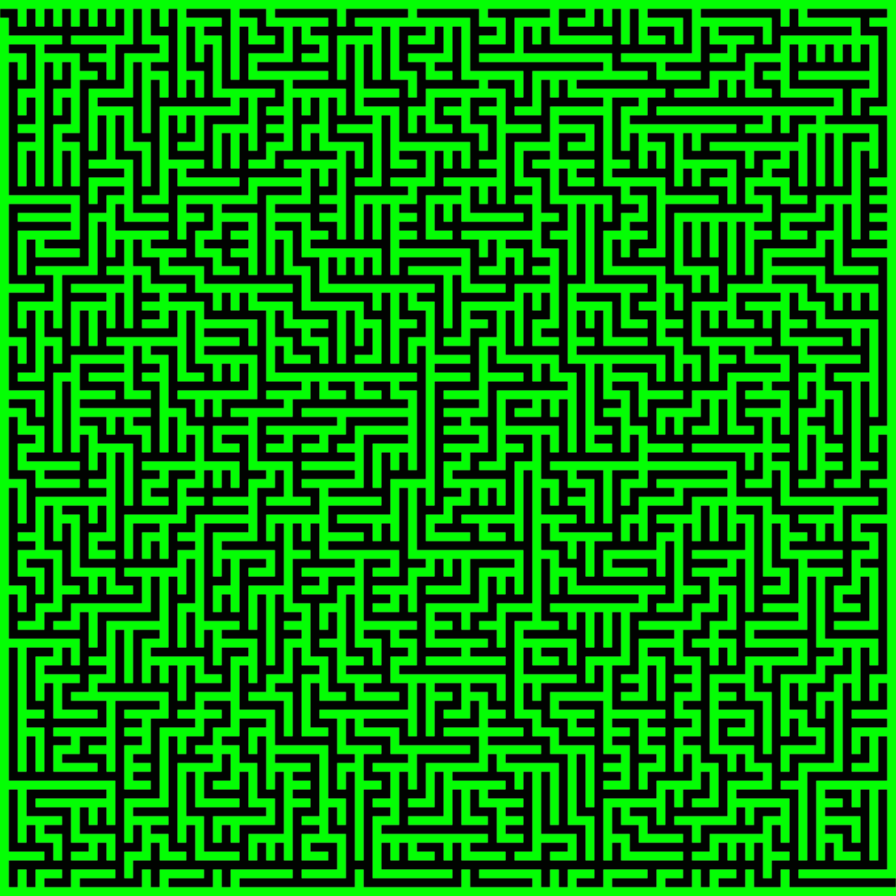
Write a three.js fragment shader that draws this pattern.

```glsl
varying vec2 vUv;

float hash(vec2 p) {
  vec3 q = fract(vec3(p.xyx) * vec3(0.1031, 0.1030, 0.0973));
  q += dot(q, q.yzx + 33.33);
  return fract((q.x + q.y) * q.z);
}

// Sideways direction shared by a short run of posts in one row
float sideOf(vec2 post) {
  float run = floor((post.x + floor(hash(vec2(post.y, 7.0)) * 5.0)) / 5.0);
  return hash(vec2(run + 61.0, post.y + 17.0)) < 0.5 ? -1.0 : 1.0;
}

// Each inner post grows one wall; the directions never form a closed loop
vec2 wallDirection(vec2 post) {
  if (min(post.x, post.y) < 1.0 || max(post.x, post.y) > 49.0) return vec2(0.0);
  float pick = hash(post + 3.7);
  if (post.y == 1.0 && pick > 0.65) return vec2(0.0, -1.0);
  float side = sideOf(post);
  bool collides = side > 0.0 && sideOf(post + vec2(1.0, 0.0)) < 0.0;
  return pick < 0.54 && !collides ? vec2(side, 0.0) : vec2(0.0, 1.0);
}

// 1 for a wall cell, 0 for a passage cell
float wallAt(vec2 cell) {
  if (cell == vec2(0.0, 99.0) || cell == vec2(100.0, 1.0)) return 0.0;
  if (min(cell.x, cell.y) <= 0.0 || max(cell.x, cell.y) >= 100.0) return 1.0;

  vec2 odd = mod(cell, 2.0);
  if (odd.x == odd.y) return 1.0 - odd.x;

  // The cell lies between two posts, either of which may wall it off
  vec2 fromFirst = wallDirection((cell - odd) * 0.5);
  vec2 fromSecond = wallDirection((cell + odd) * 0.5);
  return max(step(0.5, dot(fromFirst, odd)), step(0.5, -dot(fromSecond, odd)));
}

void main() {
  // Blend the four nearest cells across a narrow edge
  vec2 p = vUv * 101.0 - 0.5;
  vec2 cell = floor(p);
  vec2 blend = clamp((fract(p) - 0.5) / 0.197 + 0.5, 0.0, 1.0);
  float lower = mix(wallAt(cell), wallAt(cell + vec2(1.0, 0.0)), blend.x);
  float upper = mix(wallAt(cell + vec2(0.0, 1.0)), wallAt(cell + 1.0), blend.x);
  float wall = mix(lower, upper, blend.y);

  // Slightly paler green along the soft edges
  vec3 color = mix(vec3(0.005, 0.01, 0.005), vec3(0.015, 0.995, 0.015), wall);
  color.rb += 0.6 * wall * wall * (1.0 - wall);
  gl_FragColor = vec4(color, 1.0);
}
```
